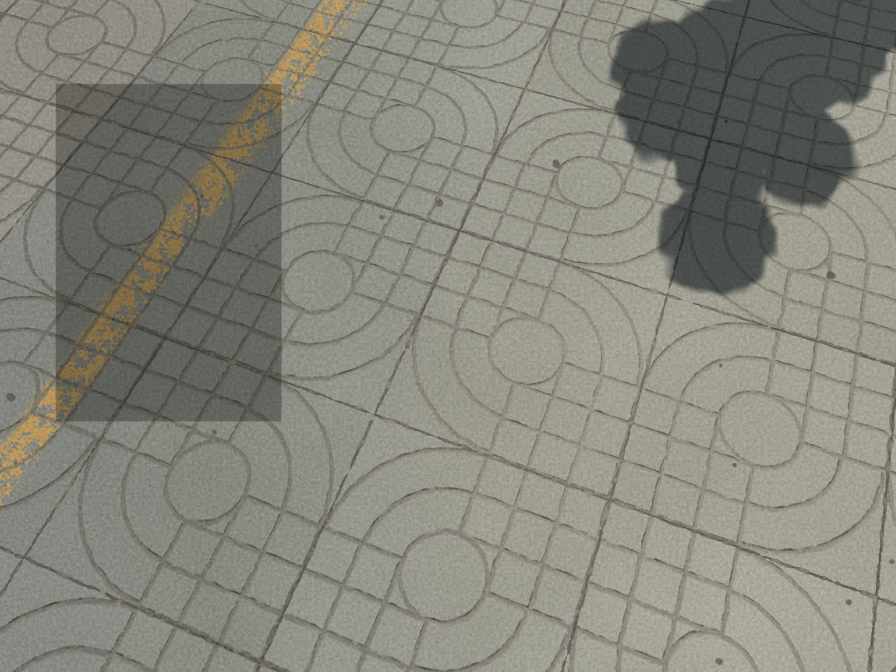
Write a Shadertoy shader that draws this texture.

```glsl
vec2 hash2(vec2 p) {
    vec3 h = fract(p.xyx * vec3(0.1031, 0.1030, 0.0973));
    h += dot(h, h.yzx + 33.33);
    return fract((h.xx + h.yz) * h.zy);
}

float gradientNoise(vec2 p) {
    vec2 i = floor(p), f = p - i;
    vec2 u = f * f * f * (f * (f * 6.0 - 15.0) + 10.0);
    vec2 e = vec2(0.0, 1.0);
    float a = dot(hash2(i) * 2.0 - 1.0, f);
    float b = dot(hash2(i + e.yx) * 2.0 - 1.0, f - e.yx);
    float c = dot(hash2(i + e.xy) * 2.0 - 1.0, f - e.xy);
    float d = dot(hash2(i + e.yy) * 2.0 - 1.0, f - e.yy);
    return mix(mix(a, b, u.x), mix(c, d, u.x), u.y);
}

float fbm(vec2 p) {
    float sum = 0.0, amp = 1.0;
    for (int i = 0; i < 4; i++) {
        sum += amp * gradientNoise(p);
        p = p * 2.03 + 17.3;
        amp *= 0.55;
    }
    return sum;
}

// Distance to the nearest groove; arcs and grid fill opposite quadrants
float grooveDistance(vec2 q, float parity) {
    vec2 g = abs(q);
    float r = length(q);
    float disc = abs(r - 0.163);
    if (r < 0.163) return disc;
    if (q.x * q.y * parity > 0.0) {
        float ring = abs(r - 0.163 * clamp(round(r / 0.163), 1.0, 3.0));
        return min(ring, min(g.x, g.y));
    }
    vec2 cell = abs(g - round(g * 6.0) / 6.0);
    return min(disc, min(cell.x, cell.y));
}

// Union of soft round blobs
float shadowMask(vec2 p) {
    vec3 blobs[9] = vec3[9](
        vec3(0.986, 0.101, 0.073), vec3(1.0, 0.165, 0.078), vec3(1.102, 0.122, 0.13),
        vec3(1.076, 0.226, 0.078), vec3(1.198, 0.234, 0.073), vec3(1.215, 0.05, 0.113),
        vec3(1.285, 0.017, 0.078), vec3(1.068, 0.356, 0.083), vec3(1.085, 0.29, 0.05));
    float d = 1.0;
    for (int i = 0; i < 9; i++) d = min(d, length(p - blobs[i].xy) - blobs[i].z);
    return 1.0 - smoothstep(-0.008, 0.008, d + 0.02 * gradientNoise(p * 30.0));
}

void mainImage(out vec4 fragColor, in vec2 fragCoord) {
    vec2 p = fragCoord / iResolution.y;
    p.y = 1.0 - p.y;
    float pixel = 1.0 / iResolution.y;

    // Perspective from canvas to the tiled ground
    mat3 groundToCanvas = mat3(0.2696, 0.0766, -0.0525,
                               -0.2066, 0.2014, -0.135,
                               0.474, 0.4201, 1.0);
    vec3 ground = inverse(groundToCanvas) * vec3(p, 1.0);
    vec2 uv = ground.xy / ground.z;
    float aa = 0.45 * length(fwidth(uv));
    uv += 0.006 * vec2(gradientNoise(uv * 14.0), gradientNoise(uv * 14.0 + 40.0));
    vec2 id = round(uv), q = uv - id;
    float parity = 1.0 - 2.0 * mod(id.x + id.y, 2.0);

    float blotch = fbm(p * 5.0);
    float rough = fbm(p * 55.0);
    float patches = fbm(p * 16.0 + 9.0);
    float grain = gradientNoise(p * 190.0) + 0.8 * gradientNoise(p * 330.0);

    // Stone: tone drifts across the ground, warmer on the far left
    vec3 color = mix(vec3(0.53, 0.54, 0.51), vec3(0.645, 0.64, 0.59),
                     smoothstep(0.15, 1.25, p.x + 0.1 * p.y + 0.08 * blotch));
    color = mix(color, vec3(0.59, 0.565, 0.53), 0.7 * smoothstep(aa, -aa, uv.x + 1.5));
    color += 0.03 * (hash2(id + 50.0).x - 0.5) + 0.02 * blotch;

    // Sandy dust
    float dust = exp(-18.0 * dot(p - vec2(0.87, 0.64), p - vec2(0.87, 0.64)));
    color = mix(color, vec3(0.65, 0.615, 0.55), 0.35 * dust);

    // Pressed grooves: dark broken lip on one side, patchy pale fill
    float d = grooveDistance(q, parity);
    float width = 0.0075 + 0.004 * rough;
    float lip = grooveDistance(q + vec2(0.005, 0.007), parity);
    float lipDepth = clamp(0.25 + 0.35 * rough + 0.2 * patches, 0.05, 0.5);
    color *= 1.0 - lipDepth * smoothstep(width + aa, width - aa, lip);
    float fill = clamp(0.25 + 0.4 * p.x + 0.4 * dust + 0.5 * rough + 0.4 * patches, 0.0, 1.0);
    vec3 grooveColor = mix(vec3(0.40, 0.395, 0.37), vec3(0.65, 0.625, 0.56), fill);
    color = mix(color, grooveColor, 0.75 * smoothstep(width + aa, width - aa, d));

    // Open joints between tiles, partly packed with grit
    float joint = 0.5 - max(abs(q.x), abs(q.y));
    float gap = 0.006 + 0.012 * rough + 0.004 * patches;
    float packed = clamp(0.3 + 1.1 * rough + 0.6 * patches + 0.3 * dust, 0.0, 1.0);
    vec3 jointColor = mix(vec3(0.27, 0.265, 0.245), vec3(0.56, 0.535, 0.48), packed);
    color = mix(color, jointColor, 0.85 * smoothstep(gap + aa, gap - aa, joint));

    // Worn painted stripe
    float across = dot(p, vec2(0.811, 0.586)) - 0.418;
    float stripe = smoothstep(0.036, 0.018, abs(across) + 0.012 * rough);
    float wear = smoothstep(-0.20, 0.25, rough + 0.6 * grain + 0.4 * patches + 0.12 - 6.0 * across);
    float recess = smoothstep(width - aa, width + aa, min(d, joint));
    vec3 paint = vec3(0.77, 0.61, 0.34) + 0.06 * blotch;
    color = mix(color, paint, stripe * wear * mix(0.2, 0.85, recess));

    // Scattered pebbles and stains
    for (int i = 0; i < 16; i++) {
        vec2 seed = hash2(vec2(float(i) * 7.3, 4.7));
        float size = mix(0.001, 0.006, hash2(seed * 91.0).x);
        float spot = length(p - seed * vec2(iResolution.x * pixel, 1.0)) + 0.004 * rough;
        color = mix(color, vec3(0.33, 0.31, 0.29), 0.7 * smoothstep(size + pixel, size - pixel, spot));
    }

    color += 0.075 * grain;

    // Cast shadow and darkened panel
    color *= mix(vec3(1.0), vec3(0.46, 0.495, 0.52), shadowMask(p));
    vec2 panel = abs(p - vec2(0.251, 0.376)) - vec2(0.168, 0.251);
    color *= 1.0 - 0.28 * smoothstep(pixel, -pixel, max(panel.x, panel.y));

    fragColor = vec4(clamp(color, 0.0, 1.0), 1.0);
}
```
